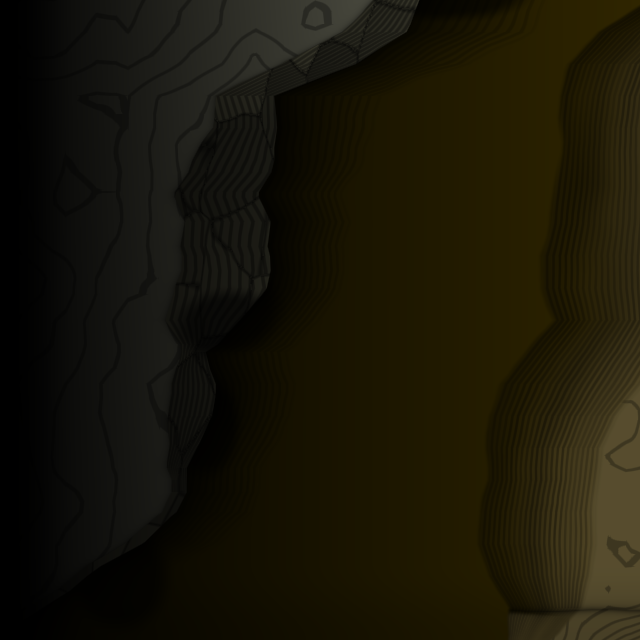
Give the GLSL for this background, as a Shadertoy shader.

```glsl
// Dim canyon from above: grey faceted cliff at left, brown floor, layered tan terraces at right.

const vec3 FLOOR_COLOR = vec3(0.185, 0.145, 0.0);
const vec3 STONE_COLOR = vec3(0.47, 0.47, 0.40);
const vec3 CLIFF_COLOR = vec3(0.265, 0.26, 0.20);
const vec3 TERRACE_LOW = vec3(0.125, 0.098, 0.004);
const vec3 TERRACE_HIGH = vec3(0.27, 0.232, 0.12);
const vec3 TERRACE_TOP = vec3(0.34, 0.30, 0.18);
const float LINE_DARKNESS = 0.38;
const float TERRACE_LINES = 22.0;
const float CLIFF_LINES = 9.0;
const vec2 FACET_SCALE = vec2(15.0, 9.0);

// Horizontal position of each border, sampled evenly from bottom to top.
const int STEPS = 20;
const float CLIFF_FOOT[21] = float[21](0.0, 0.065, 0.135, 0.215, 0.272, 0.292, 0.312,
    0.335, 0.335, 0.315, 0.385, 0.415, 0.42, 0.415, 0.405, 0.425, 0.432, 0.43, 0.56, 0.634, 0.651);
const float CLIFF_RIM[21] = float[21](-0.03, 0.05, 0.115, 0.185, 0.245, 0.265, 0.268,
    0.268, 0.265, 0.275, 0.27, 0.275, 0.285, 0.28, 0.275, 0.30, 0.335, 0.335, 0.45, 0.535, 0.58);
const float TERRACE_FOOT[21] = float[21](0.79, 0.80, 0.765, 0.748, 0.752, 0.765, 0.762,
    0.765, 0.78, 0.82, 0.86, 0.845, 0.845, 0.86, 0.865, 0.868, 0.872, 0.88, 0.895, 0.94, 1.02);
const float TERRACE_RIM[21] = float[21](0.86, 0.91, 0.92, 0.925, 0.925, 0.93, 0.935,
    0.96, 1.0, 1.03, 1.05, 1.05, 1.05, 1.05, 1.05, 1.05, 1.05, 1.06, 1.08, 1.13, 1.2);

float profile(float knots[21], float y) {
    float s = clamp(y, 0.0, 0.9999) * float(STEPS);
    int i = int(s);
    return mix(knots[i], knots[i + 1], fract(s));
}

float hash(vec2 p) {
    return fract(sin(dot(p, vec2(127.1, 311.7))) * 43758.5453);
}

// Linear value noise keeps the rock outlines angular.
float noise(vec2 p) {
    vec2 i = floor(p), f = fract(p);
    return mix(mix(hash(i), hash(i + vec2(1, 0)), f.x),
               mix(hash(i + vec2(0, 1)), hash(i + vec2(1, 1)), f.x), f.y);
}

float fbm(vec2 p) {
    return 0.57 * noise(p) + 0.29 * noise(p * 2.03 + 7.1) + 0.14 * noise(p * 4.1 + 3.7);
}

// Thin line wherever the height crosses a whole number.
float contour(float height, float width) {
    float w = fwidth(height);
    float d = 0.5 - abs(fract(height) - 0.5);
    return (1.0 - smoothstep(width, width + 1.5 * w, d)) * (1.0 - smoothstep(0.35, 0.9, w));
}

float inside(float d) {
    return clamp(0.5 + d / max(fwidth(d), 1e-5), 0.0, 1.0);
}

// Cell value and distance to the nearest cell border.
vec2 facets(vec2 p) {
    vec2 cell = floor(p);
    float first = 9.0, second = 9.0, id = 0.0;
    for (int j = -1; j <= 1; j++)
    for (int i = -1; i <= 1; i++) {
        vec2 c = cell + vec2(i, j);
        float d = length(c + vec2(hash(c), hash(c + 19.3)) - p);
        if (d < first) { second = first; first = d; id = hash(c + 5.7); }
        else second = min(second, d);
    }
    return vec2(id, second - first);
}

float blob(vec2 p, vec2 center, vec2 radius) {
    return 1.0 - smoothstep(0.65, 1.1, length((p - center) / radius));
}

void mainImage(out vec4 fragColor, in vec2 fragCoord) {
    vec2 p = fragCoord / iResolution.xy;
    float rough = fbm(p * 9.0) - 0.5;
    float jag = (noise(vec2(p.y * 26.0, 1.5)) - 0.5) * 0.022;

    // Floor with faint contours beside the cliff
    float foot = profile(CLIFF_FOOT, p.y) + jag;
    float away = p.x - foot;
    float apron = mix(0.12, 0.19, smoothstep(0.6, 1.0, p.y));
    float reach = away / apron + rough * 0.25;
    vec3 color = FLOOR_COLOR * p.x * mix(0.55, 1.0, smoothstep(0.0, 1.1, reach));
    float apronMask = (1.0 - smoothstep(0.85, 1.1, reach)) * smoothstep(0.05, 0.25, p.y);
    color *= 1.0 - 0.2 * apronMask * contour(reach * 11.0, 0.08);
    color *= 1.0 - 0.65 * exp(-max(away + rough * 0.02, 0.0) / 0.025);
    vec2 bent = p + rough * 0.025;
    float shade = max(blob(bent, vec2(0.35, 0.51), vec2(0.09, 0.07)),
                  max(blob(bent, vec2(0.19, 0.10), vec2(0.08, 0.09)),
                  max(blob(bent, vec2(0.32, 0.33), vec2(0.055, 0.08)),
                      blob(bent, vec2(0.71, 1.01), vec2(0.12, 0.045)))));
    color *= 1.0 - 0.6 * shade;

    // Layered terraces
    float base = profile(TERRACE_FOOT, p.y) + rough * 0.028;
    float rim = profile(TERRACE_RIM, p.y) + rough * 0.028;
    float rise = (p.x - base) / (rim - base);
    float ledge = 1.0 - smoothstep(0.034, 0.046, p.y + rough * 0.02);
    float level = clamp(max(rise, ledge * 0.85), 0.0, 1.0);
    vec3 terrace = mix(TERRACE_LOW, TERRACE_HIGH, smoothstep(0.1, 1.0, level));
    terrace *= 0.86 + 0.28 * noise(vec2(rise * 6.0, p.y * 7.0));
    float strata = rise * TERRACE_LINES + 2.0 * rough;
    terrace *= 1.0 - LINE_DARKNESS * contour(strata, 0.08) * (0.35 + 0.65 * noise(vec2(strata * 0.4, p.y * 6.0)));
    vec3 summit = TERRACE_TOP * (1.0 - 0.3 * contour(fbm(p * 7.0) * 7.0 + rise * 2.0, 0.03));
    terrace = mix(terrace, summit, smoothstep(0.96, 1.08, rise));
    terrace *= 1.0 - 0.5 * exp(-abs(p.y + rough * 0.02 - 0.043) / 0.005);
    terrace *= 1.0 - 0.25 * exp(-max(rise, 0.0) / 0.08);
    color = mix(color, terrace, smoothstep(-0.03, 0.05, rise));

    // Faceted cliff face
    float edge = profile(CLIFF_RIM, p.y) + jag + rough * 0.025;
    float slope = (p.x - edge) / max(foot - edge, 0.015);
    vec2 facet = facets(p * FACET_SCALE + rough * 0.7);
    vec3 cliff = CLIFF_COLOR * p.x * (1.0 + 0.4 * smoothstep(0.78, 0.95, p.y));
    cliff *= 0.72 + 0.5 * facet.x;
    float grain = slope * CLIFF_LINES + (facet.x - 0.5) * p.y * 40.0 + rough * 2.0;
    cliff *= 1.0 - LINE_DARKNESS * contour(grain, 0.09);
    cliff *= 1.0 - 0.45 * (1.0 - smoothstep(0.0, 0.09, facet.y));
    cliff *= 1.0 - 0.6 * blob(p, vec2(0.36, 0.49), vec2(0.09, 0.06));
    color = mix(color, cliff, inside(-away));

    // Grey plateau with sparse contours
    float height = fbm(p * vec2(5.0, 3.5) + 2.0) * 6.0 + (edge - p.x) * 9.0;
    vec3 plateau = STONE_COLOR * p.x * (0.82 + 0.22 * p.y);
    plateau *= 1.0 - 0.32 * contour(height, 0.025);
    plateau *= 1.0 - 0.35 * exp(-abs(edge - p.x) / 0.006);
    color = mix(color, plateau, inside(min(edge - p.x, -away)));

    // Darkness at the left and lower borders
    color *= smoothstep(0.0, 0.12, p.x) * mix(0.82, 1.0, smoothstep(0.0, 0.12, p.y));
    fragColor = vec4(color, 1.0);
}
```
